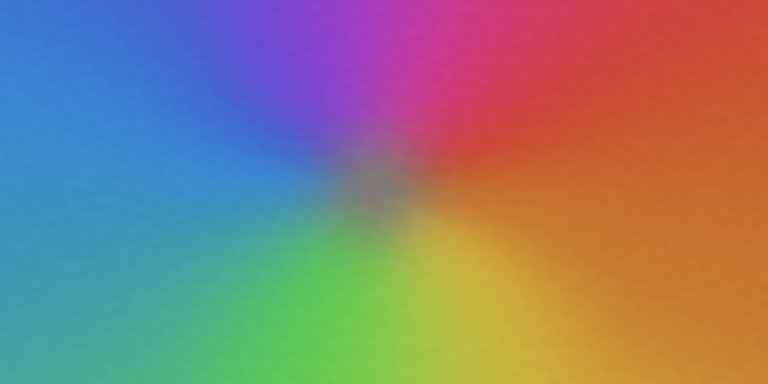
Write a Shadertoy shader that draws this background.

```glsl
// A soft colour wheel: hues sweep around a point near the middle of the canvas.
// A smooth spline blends the hues by angle, the hub fades to grey,
// and faint cellular noise gives the surface a brushed, mottled grain.

const int HUES = 15;
const vec3 wheel[HUES] = vec3[HUES](
    vec3(.78, .42, .18), vec3(.80, .28, .20), vec3(.83, .23, .37),
    vec3(.80, .22, .60), vec3(.59, .25, .81), vec3(.41, .29, .83),
    vec3(.24, .42, .82), vec3(.23, .54, .84), vec3(.24, .58, .71),
    vec3(.30, .68, .57), vec3(.34, .78, .36), vec3(.45, .80, .30),
    vec3(.73, .75, .26), vec3(.82, .67, .23), vec3(.78, .49, .19));

// Quadratic spline through the closed wheel; turn runs from 0 to 1.
vec3 wheelColor(float turn) {
    float position = fract(turn) * float(HUES);
    int nearest = int(floor(position + .5));
    float f = position - float(nearest);
    return .5 * (.5 - f) * (.5 - f) * wheel[(nearest + HUES - 1) % HUES]
         + (.75 - f * f) * wheel[nearest % HUES]
         + .5 * (.5 + f) * (.5 + f) * wheel[(nearest + 1) % HUES];
}

vec2 hash2(vec2 cell) {
    vec2 q = vec2(dot(cell, vec2(127.1, 311.7)), dot(cell, vec2(269.5, 183.3)));
    return fract(sin(q) * 43758.5);
}

// Distance to the nearest scattered point.
float cellular(vec2 p) {
    vec2 cell = floor(p);
    float nearest = 2.;
    for (int y = -1; y <= 1; y++)
        for (int x = -1; x <= 1; x++) {
            vec2 neighbour = cell + vec2(x, y);
            nearest = min(nearest, length(neighbour + hash2(neighbour) - p));
        }
    return nearest;
}

void mainImage(out vec4 fragColor, in vec2 fragCoord) {
    vec2 p = (fragCoord - .5 * iResolution.xy) / iResolution.y;
    vec2 arm = p - vec2(-.023, .01);
    float radius = length(arm);

    // Near the hub the upper and lower hues spread and twist slightly.
    float inner = 1. - smoothstep(.2, .8, radius);
    float angle = atan(arm.y * (1. + .5 * inner), arm.x) - .07 * inner;
    vec3 color = wheelColor(angle / 6.28319);

    // Grey hub
    color = mix(color, vec3(.50, .48, .46), exp(-radius * radius / .0225));

    // Mottled grain in two sizes
    float grain = cellular(p * vec2(22., 38.)) + .6 * cellular(p * vec2(55., 80.));
    color += .018 * (grain - .75);

    fragColor = vec4(color, 1.);
}
```
